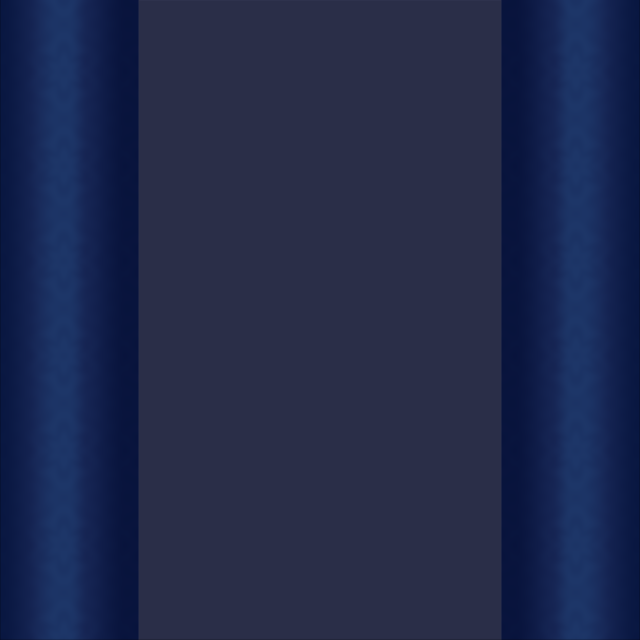
Give the GLSL for this background, as a Shadertoy shader.

```glsl
// Slate centre panel between two glossy navy columns with a faint damask weave.
#define PANEL_EDGE 0.2165
#define GLOW_CENTER 0.100
#define WEAVE_PERIOD 0.148
#define WEAVE_STRENGTH 0.010
#define PANEL_COLOR vec3(0.165, 0.180, 0.282)
#define RIM_COLOR vec3(0.205, 0.220, 0.330)
#define OUTER_COLOR vec3(0.035, 0.090, 0.255)
#define FLANK_COLOR vec3(0.090, 0.150, 0.335)
#define GLOW_COLOR vec3(0.110, 0.205, 0.400)
#define INNER_COLOR vec3(0.033, 0.078, 0.238)

const float TAU = 6.2831853;

// Soft coverage of a thin line at distance d
float thinLine(float d, float width, float blur) {
    return 1.0 - smoothstep(width - blur, width + blur, abs(d));
}

// Repeating petals and diamonds, roughly -1 to 1
float damask(vec2 p) {
    vec2 cell = (fract(p / WEAVE_PERIOD) - 0.5) * 2.0;
    float radius = length(cell);
    float petals = cos(6.0 * atan(cell.y, cell.x + 1e-4)) * smoothstep(0.05, 0.4, radius);
    float flower = sin(radius * 12.0 + petals * 1.5) * (1.0 - smoothstep(0.6, 1.1, radius));
    vec2 grid = p * TAU / WEAVE_PERIOD;
    float lattice = cos(grid.x * 3.0) * cos(grid.y * 4.0);
    return 0.6 * flower + 0.4 * lattice;
}

// Column shading, x measured from the nearest outer side
vec3 columnColor(float x) {
    vec3 color = mix(OUTER_COLOR, FLANK_COLOR, smoothstep(0.0, 0.068, x));
    color = mix(color, GLOW_COLOR, smoothstep(0.045, GLOW_CENTER - 0.012, x));
    color = mix(color, FLANK_COLOR, smoothstep(GLOW_CENTER + 0.008, 0.138, x));
    return mix(color, INNER_COLOR, smoothstep(0.122, 0.198, x));
}

void mainImage(out vec4 fragColor, in vec2 fragCoord) {
    vec2 uv = fragCoord / iResolution.xy;
    float blur = 0.75 / iResolution.x;
    float x = min(uv.x, 1.0 - uv.x);

    // Columns with woven relief, strongest on the lit band
    vec3 color = columnColor(x);
    float lit = 0.35 + 0.65 * exp(-pow((x - GLOW_CENTER) / 0.06, 2.0));
    color += WEAVE_STRENGTH * lit * damask(vec2(x - GLOW_CENTER, uv.y) + 0.5 * WEAVE_PERIOD)
           * vec3(0.5, 0.9, 1.0);
    color *= 1.0 - 0.25 * thinLine(x, 0.0012, blur);

    // Flat panel with a faint rim at its sides and top
    float rim = max(thinLine(x - PANEL_EDGE, 0.001, blur),
                    thinLine(1.0 - uv.y, 0.0012, blur));
    vec3 panel = mix(PANEL_COLOR, RIM_COLOR, 0.5 * rim);
    color = mix(color, panel, smoothstep(-blur, blur, x - PANEL_EDGE));

    // Dark lower border
    color *= 1.0 - 0.2 * thinLine(uv.y, 0.0015, blur);
    fragColor = vec4(color, 1.0);
}
```
